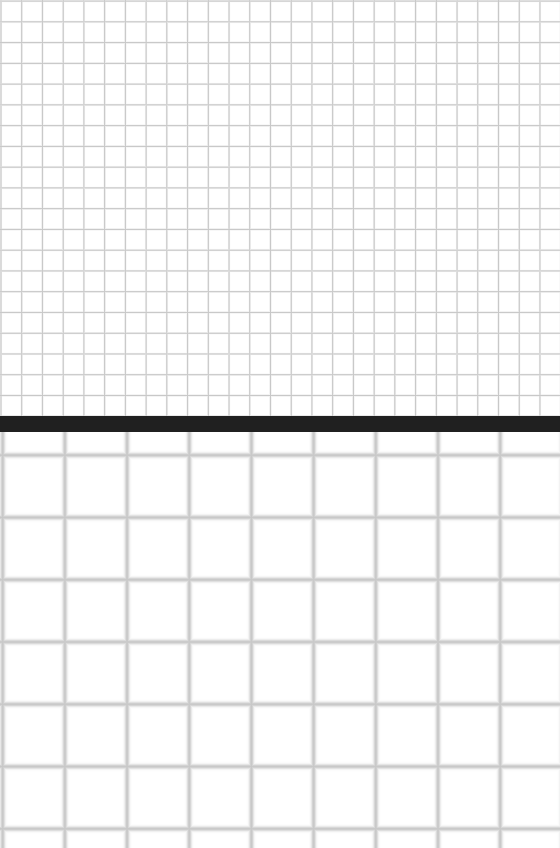
Top, the full canvas; bottom, a detail of the centre.
Give the GLSL for this pattern, as a WebGL 1 fragment shader.

```glsl
precision highp float;

uniform vec2 u_resolution;

// Lengths are fractions of the canvas height
const vec2 CELL = vec2(0.04983, 0.0499);
const vec2 GRID_ORIGIN = vec2(0.0024, -0.0006);
const float LINE_SIGMA = 0.00134;
const float LINE_INK = 0.214;
const vec3 PAPER = vec3(1.0);

// Distance from each coordinate to its nearest grid line
vec2 gridDistance(vec2 p, vec2 cell) {
    return abs(fract(p / cell + 0.5) - 0.5) * cell;
}

// Bell-shaped stroke profile, soft on both sides
float softStroke(float dist, float sigma) {
    float t = dist / sigma;
    return exp(-0.5 * t * t);
}

float squareGrid(vec2 p, vec2 cell, float sigma) {
    vec2 dist = gridDistance(p, cell);
    return max(softStroke(dist.x, sigma), softStroke(dist.y, sigma));
}

void main() {
    vec2 p = gl_FragCoord.xy / u_resolution.y;
    // Keep strokes at least half a pixel wide in spread, with constant total ink
    float sigma = max(LINE_SIGMA, 0.5 / u_resolution.y);
    float ink = LINE_INK * LINE_SIGMA / sigma;
    float grid = squareGrid(p - GRID_ORIGIN, CELL, sigma);
    gl_FragColor = vec4(PAPER - ink * grid, 1.0);
}
```
